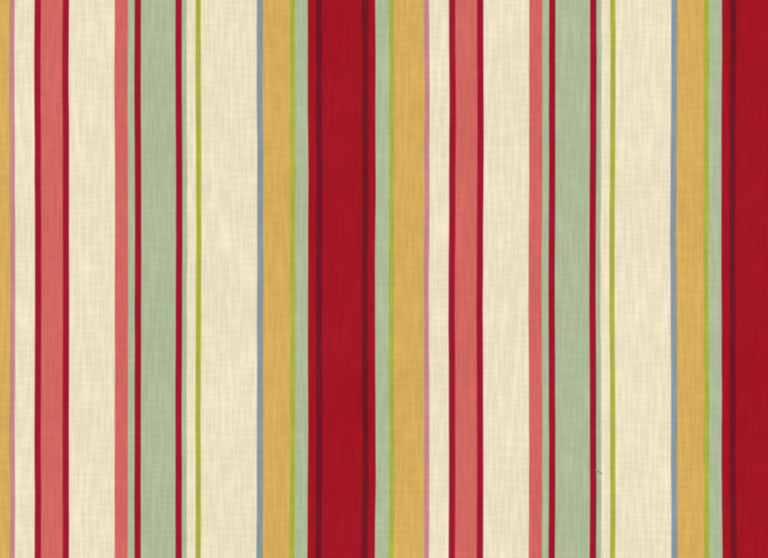
This pattern is drawn by a Shadertoy shader. Its source:

```glsl
// Woven awning fabric: vertical multicolour stripes with a soft thread texture.
#define REPEAT 0.539      // width of one stripe set, in canvas widths
#define START 0.013       // left edge of the first full set
#define SOFTNESS 1.3      // edge blur, in stripe parts
#define DRIFT 0.9         // sideways wander of the stripes, in stripe parts
#define THREADS 210.0     // slub cells across the canvas
#define SLUB 0.07         // strength of the thread streaks
#define MOTTLE 0.012      // strength of the broad tone changes
#define FLECK vec2(0.776, 0.115)

const int COUNT = 27;
const float PARTS = 414.0;  // sum of all stripe widths

// Palette indices
const int CREAM = 0, SAGE = 1, OCHRE = 2, RED = 3, CORAL = 4;
const int MAROON = 5, LIME = 6, MAUVE = 7, BLUE = 8, CRIMSON = 9;

const vec3 palette[10] = vec3[10](
    vec3(0.935, 0.89, 0.77), vec3(0.69, 0.74, 0.60), vec3(0.85, 0.68, 0.36),
    vec3(0.64, 0.09, 0.14), vec3(0.83, 0.41, 0.38), vec3(0.45, 0.09, 0.15),
    vec3(0.66, 0.70, 0.26), vec3(0.78, 0.53, 0.55), vec3(0.54, 0.60, 0.63),
    vec3(0.63, 0.10, 0.19));

const int dye[COUNT] = int[COUNT](
    MAUVE, CREAM, CRIMSON, CORAL, CRIMSON, CREAM, CORAL, SAGE, CRIMSON,
    SAGE, CRIMSON, SAGE, CREAM, LIME, CREAM, BLUE, OCHRE, LIME,
    SAGE, RED, MAROON, RED, MAROON, RED, SAGE, LIME, OCHRE);

const float widths[COUNT] = float[COUNT](
    5.0, 20.0, 6.0, 22.0, 6.0, 46.0, 13.0, 7.0, 6.0,
    35.0, 6.0, 5.0, 9.0, 5.0, 56.0, 6.0, 27.0, 5.0,
    13.0, 8.0, 6.0, 40.0, 6.0, 7.0, 14.0, 5.0, 30.0);

vec2 hash2(vec2 p) {
    vec3 q = fract(p.xyx * vec3(0.1031, 0.1030, 0.0973));
    q += dot(q, q.yzx + 33.33);
    return fract((q.xx + q.yz) * q.zy);
}

// Distance to the nearest jittered cell point
float cellular(vec2 p) {
    vec2 cell = floor(p), f = fract(p);
    float nearest = 2.0;
    for (int j = -1; j <= 1; j++)
        for (int i = -1; i <= 1; i++) {
            vec2 o = vec2(i, j);
            nearest = min(nearest, length(o + hash2(cell + o) - f));
        }
    return nearest;
}

float layeredSines(vec2 p) {
    float sum = 0.0, gain = 0.5;
    for (int i = 0; i < 4; i++) {
        sum += gain * sin(p.x + 1.7 * sin(p.y)) * cos(p.y * 0.8 + float(i));
        p = mat2(1.5, 1.1, -1.1, 1.5) * p + 2.3;
        gain *= 0.6;
    }
    return sum;
}

// Blend through every stripe edge, closing the loop at the last one
vec3 stripes(float x, float blur) {
    vec3 col = palette[dye[COUNT - 1]];
    float edge = 0.0;
    for (int i = 0; i <= COUNT; i++) {
        int k = i % COUNT;
        col = mix(col, palette[dye[k]], smoothstep(edge - blur, edge + blur, x));
        edge += widths[k];
    }
    return col;
}

float segment(vec2 p, vec2 b) {
    return length(p - b * clamp(dot(p, b) / dot(b, b), 0.0, 1.0));
}

void mainImage(out vec4 fragColor, in vec2 fragCoord) {
    vec2 p = fragCoord / iResolution.x;
    float pixel = 1.0 / iResolution.x;

    // Repeating stripes, wandering slightly down the cloth
    float wander = DRIFT * layeredSines(p * vec2(5.0, 7.0));
    float x = fract((p.x - START) / REPEAT) * PARTS + wander;
    x = mod(x, PARTS);
    float blur = max(SOFTNESS, 0.75 * pixel * PARTS / REPEAT);
    vec3 col = stripes(x, blur);

    // Long warp slubs, short weft slubs and broad mottling
    float warp = cellular(p * THREADS * vec2(1.0, 0.09)) - 0.5;
    float weft = cellular(p * THREADS * vec2(0.16, 1.0) + 40.0) - 0.5;
    col *= 1.0 + SLUB * (warp + 0.5 * weft);
    col += MOTTLE * layeredSines(p * 14.0);

    // One loose blue-grey thread end
    float d = segment(p - FLECK, vec2(0.007, -0.005));
    col = mix(col, palette[BLUE], 0.8 * (1.0 - smoothstep(0.0, 0.001 + pixel, d)));

    fragColor = vec4(clamp(col, 0.0, 1.0), 1.0);
}
```
